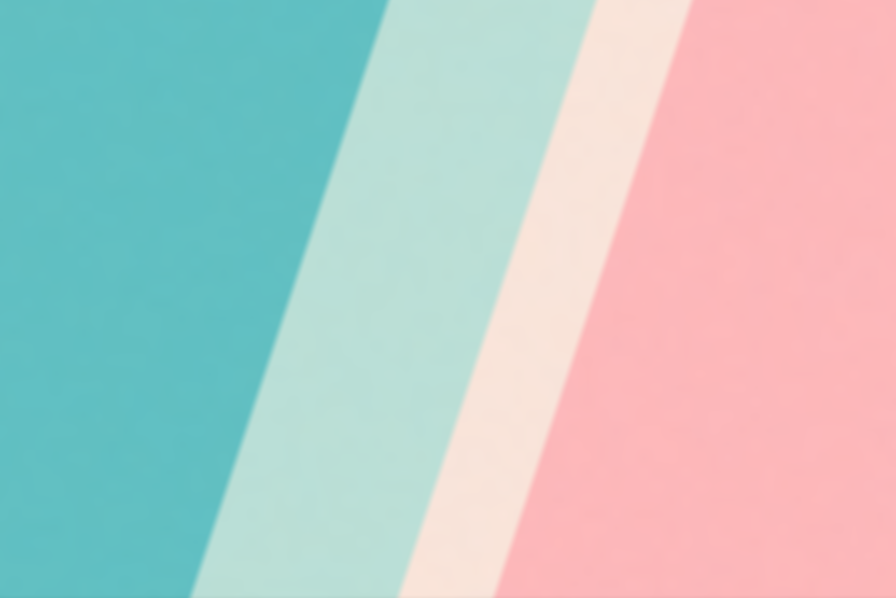
Reproduce this background procedurally as a Shadertoy shader.

```glsl
// Four flat pastel bands split by soft parallel slanted edges, faintly mottled.

#define TEAL  vec3(0.380, 0.750, 0.760)
#define MINT  vec3(0.730, 0.873, 0.840)
#define CREAM vec3(0.975, 0.893, 0.852)
#define PINK  vec3(0.990, 0.718, 0.728)
#define SLANT 0.2214        // sideways shift over the full height
#define MINT_START  0.2124  // edge positions along the bottom
#define CREAM_START 0.4442
#define PINK_START  0.5510
#define EDGE_SOFTNESS 0.0054
#define BASE_SHADE 0.03     // faint darkening along the bottom rim
#define MOTTLE 0.007        // strength of the tonal unevenness
#define MOTTLE_CELLS 64.0   // noise cells across the width

// Random value per cell, without sine.
float hash(vec2 cell) {
    vec3 p = fract(cell.xyx * 0.1031);
    p += dot(p, p.yzx + 33.33);
    return fract((p.x + p.y) * p.z);
}

// Smooth value noise in 0..1.
float noise(vec2 p) {
    vec2 cell = floor(p);
    vec2 f = fract(p);
    f = f * f * (3.0 - 2.0 * f);
    float low = mix(hash(cell), hash(cell + vec2(1.0, 0.0)), f.x);
    float high = mix(hash(cell + vec2(0.0, 1.0)), hash(cell + 1.0), f.x);
    return mix(low, high, f.y);
}

// Smooth coverage to the right of an edge.
float rightOf(float edge, float across) {
    float softness = max(EDGE_SOFTNESS, 0.75 / iResolution.x);
    return smoothstep(edge - softness, edge + softness, across);
}

void mainImage(out vec4 fragColor, in vec2 fragCoord) {
    vec2 uv = fragCoord / iResolution.xy;

    // Coordinate that stays constant along each slanted edge
    float across = uv.x - SLANT * uv.y;

    // Bands, layered from left to right
    vec3 color = mix(TEAL, MINT, rightOf(MINT_START, across));
    color = mix(color, CREAM, rightOf(CREAM_START, across));
    color = mix(color, PINK, rightOf(PINK_START, across));

    // Faint unevenness in brightness and in warmth
    vec2 grain = fragCoord / iResolution.x * MOTTLE_CELLS;
    color += MOTTLE * (noise(grain) - 0.5);
    color += MOTTLE * (noise(grain * 0.5 + 19.0) - 0.5) * vec3(1.0, 0.0, -1.0);

    // Thin shaded rim
    color *= 1.0 - BASE_SHADE * (1.0 - smoothstep(0.0, 0.006, uv.y));

    fragColor = vec4(color, 1.0);
}
```
